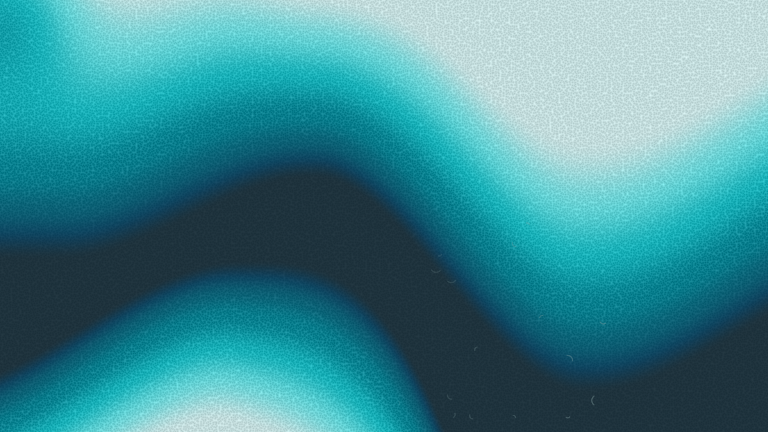
Give the GLSL for this background, as a Shadertoy shader.

```glsl
// Grainy teal gradient: two soft glowing waves around a dark, dusty valley.

vec2 hash2(vec2 p) {
    vec2 k = vec2(dot(p, vec2(127.1, 311.7)), dot(p, vec2(269.5, 183.3)));
    return fract(sin(k) * 43758.55);
}

// Cellular noise: distance to the nearest scattered point
float cellular(vec2 p) {
    vec2 cell = floor(p), local = fract(p);
    float nearest = 2.0;
    for (int y = -1; y <= 1; y++)
        for (int x = -1; x <= 1; x++) {
            vec2 offset = vec2(x, y);
            nearest = min(nearest, length(offset + hash2(cell + offset) - local));
        }
    return nearest;
}

// Glow above the upper wave: 0 at its dark edge, 1 in the mist
float upperGlow(vec2 uv) {
    float edge = 0.44 + 0.178 * smoothstep(0.08, 0.40, uv.x)
                      - 0.486 * smoothstep(0.41, 0.76, uv.x)
                      + 0.266 * smoothstep(0.77, 1.15, uv.x);
    float crest = (uv.x - 0.42) / 0.13;
    float depth = 0.53 - 0.14 * exp(-crest * crest);
    vec2 corner = (uv - vec2(0.0, 1.0)) / vec2(0.11, 0.2);
    return (uv.y - edge) / depth - 0.55 * exp(-dot(corner, corner));
}

// Glow below the lower hill
float lowerGlow(vec2 uv) {
    float edge = 0.07 + 0.30 * smoothstep(-0.1, 0.31, uv.x)
                      - 0.37 * pow(max(uv.x - 0.31, 0.0) / 0.263, 3.0);
    float depth = 0.33 + 0.1 * smoothstep(0.25, 0.5, uv.x);
    return (edge - uv.y) / depth;
}

vec3 palette(float t) {
    vec3 color = vec3(0.12, 0.20, 0.24);
    color = mix(color, vec3(0.06, 0.26, 0.37), smoothstep(-0.08, 0.05, t));
    color = mix(color, vec3(0.05, 0.38, 0.46), smoothstep(0.00, 0.15, t));
    color = mix(color, vec3(0.04, 0.50, 0.56), smoothstep(0.12, 0.30, t));
    color = mix(color, vec3(0.10, 0.70, 0.73), smoothstep(0.28, 0.55, t));
    color = mix(color, vec3(0.40, 0.83, 0.84), smoothstep(0.50, 0.76, t));
    return mix(color, vec3(0.77, 0.87, 0.87), smoothstep(0.70, 1.02, t));
}

// Short curved fibres scattered over the lower right of the valley
float dust(vec2 p) {
    float marks = 0.0;
    for (int i = 0; i < 16; i++) {
        vec2 seed = hash2(vec2(i, 7.0)), shape = hash2(vec2(i, 19.0));
        vec2 q = p - vec2(0.9 + 0.5 * seed.x, 0.5 * seed.y * seed.y + 0.03);
        float radius = 0.004 + 0.009 * shape.x;
        float angle = 6.283 * shape.y;
        float ring = 1.0 - smoothstep(0.0005, 0.0025, abs(length(q) - radius));
        float arc = smoothstep(0.4, 0.7, dot(normalize(q + 1e-5), vec2(cos(angle), sin(angle))));
        marks = max(marks, ring * arc * (0.3 + 0.7 * seed.x));
    }
    return marks;
}

void mainImage(out vec4 fragColor, in vec2 fragCoord) {
    vec2 uv = fragCoord / iResolution.xy;
    vec2 p = fragCoord / iResolution.y;

    float glow = max(upperGlow(uv), lowerGlow(uv));
    vec3 color = palette(glow);

    // Film grain, stronger in the lit areas
    float grain = cellular(p * 190.0) - 0.48;
    color += grain * mix(0.04, 0.16, smoothstep(-0.05, 0.4, glow));

    color = mix(color, vec3(0.55, 0.66, 0.66), 0.35 * dust(p));
    fragColor = vec4(clamp(color, 0.0, 1.0), 1.0);
}
```
